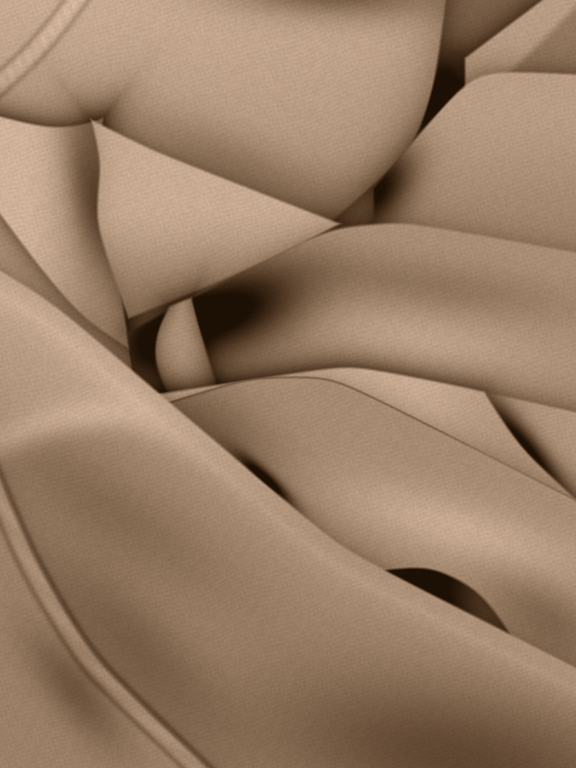
This texture is drawn by a Shadertoy shader. Its source:

```glsl
const float CANVAS_HEIGHT = 7.68; // cloth units, width is 5.76
const float BEND_ROUNDING = .22;
const float EDGE_SOFTNESS = .022;
const float SHADOW_WIDTH = .13;
const float THREAD_DENSITY = 150.;
const float THREAD_DEPTH = .012;
const float GRAIN = .05;
const float MID_TONE = .62;
const float CONTRAST = 1.45;
const vec3 DYE_ABSORPTION = vec3(0, .115, .215);

float hash(vec2 p) {
  return fract(sin(dot(p, vec2(12.9898, 78.233))) * 43758.5453);
}

float noise(vec2 p) {
  vec2 i = floor(p), f = fract(p), e = vec2(1, 0);
  f = f * f * (3. - 2. * f);
  return mix(mix(hash(i), hash(i + e), f.x),
    mix(hash(i + e.yx), hash(i + e.xx), f.x), f.y);
}

// Signed distance to a rounded bent line, positive below it
float edge(vec2 p, vec4 x, vec4 y) {
  vec3 s = (y.yzw - y.xyz) / (x.yzw - x.xyz);
  vec2 bend = s.yz - s.xy, t = p.x - x.yz;
  vec2 r = sqrt(t * t + BEND_ROUNDING * BEND_ROUNDING);
  float height = y.x + s.x * (p.x - x.x) + .5 * dot(bend, t + r);
  float slope = s.x + .5 * dot(bend, 1. + t / r);
  return (p.y - height) / sqrt(1. + slope * slope);
}

float band(float d, float width) {
  d /= width;
  return exp(-d * d);
}

// Soft ellipse (centre, radii) turned by an angle
float spot(vec2 p, vec4 e, float angle) {
  vec2 d = p - e.xy, k = vec2(cos(angle), sin(angle));
  return exp(-dot(vec2(1), pow(abs(vec2(dot(d, k), k.x * d.y - k.y * d.x) / e.zw), vec2(2))));
}

// Lays a fold over the cloth, with a contact shadow around it
void lay(inout float tone, float inside, float foldTone, float shadow) {
  tone *= 1. - shadow * exp(-max(-inside, 0.) / SHADOW_WIDTH);
  tone = mix(tone, foldTone, smoothstep(-EDGE_SOFTNESS, EDGE_SOFTNESS, inside));
}

float hemRelief(float d, float along) {
  float roll = band(d, .08);
  return roll * (.03 + .012 * sin(along * 38. + d * 25.)) - .08 * band(abs(d) - .1, .03);
}

void backSheets(inout float tone, vec2 p) {
  tone = .54 - .36 * spot(p, vec4(4.4, 1, .2, .4), .2);
  float corner = dot(p - vec2(4.65, .58), vec2(.6, .8));
  lay(tone, min(corner, p.x - 4.65), .69 - .1 * smoothstep(5.75, 5.9, p.x + p.y), .3);

  float sheet = -edge(p.yx, vec4(0, .9, 1.5, 2.2), vec4(4.47, 4.36, 4.17, 3.35));
  float seam = edge(p, vec4(0, .3, .6, .85), vec4(.85, .6, .25, -.1));
  float shade = .73 - .035 * p.y - .24 * spot(p, vec4(3.3, -.12, 1.1, .28), .06)
    - .1 * exp(-max(sheet, 0.) / .25) - .08 * spot(p, vec4(2.3, 1.6, 1.3, .3), .4);
  lay(tone, sheet, shade + hemRelief(seam, p.x - p.y), .2);

  float right = edge(p, vec4(3.72, 4.5, 4.75, 5.76), vec4(1.9, .93, .66, .73));
  shade = .69 - .06 * smoothstep(1., 2.3, p.y) - .4 * spot(p, vec4(3.75, 1.9, .5, .28), -.9);
  lay(tone, min(right, p.x - 3.74), shade, .2);
}

void leftFolds(inout float tone, vec2 p) {
  float top = edge(p, vec4(0, .5, .8, 1), vec4(1.18, 1.32, 1.3, 1.22));
  float rim = -edge(p.yx, vec4(1.2, 1.9, 2.7, 3.4), vec4(1.02, .95, 1.17, 1.28));
  float hang = -edge(p, vec4(0, .4, .8, 1.25), vec4(2.15, 2.7, 3.2, 3.48));
  lay(tone, min(top, rim), .69, .2);
  float shade = .75 - .1 * smoothstep(.2, 1., p.x) - .16 * spot(p, vec4(.88, 1.85, .7, .2), 1.4);
  lay(tone, min(min(top, rim), hang), shade, .25);

  // Pointed cone
  float side = edge(p.yx, vec4(1.2, 1.6, 2.2, 3.1), vec4(.92, 1.03, .93, 1.25));
  float crest = edge(p, vec4(.95, 1.5, 2.4, 3.35), vec4(1.22, 1.5, 1.85, 2.22));
  float base = -edge(p, vec4(1.25, 2, 2.7, 3.4), vec4(3.2, 2.9, 2.6, 2.24));
  shade = .73 - .12 * smoothstep(2., 3.1, p.y) - .05 * exp(-max(side, 0.) / .12);
  lay(tone, min(min(side, crest), base), shade, .2);

  // Wide fold with a dark hollow at its left
  float wide = edge(p, vec4(2, 3.3, 4, 5.76), vec4(2.94, 2.26, 2.2, 2.52));
  shade = .65 - .07 * spot(p, vec4(4.3, 2.85, 1.5, .25), .15)
    + .07 * spot(p, vec4(4.2, 3.45, 1.1, .3), .15)
    - .45 * spot(p, vec4(2.2, 3.13, .85, .4), -.3) - .2 * spot(p, vec4(1.4, 3.5, .3, .4), 0.);
  lay(tone, min(wide, -rim), shade, .12);

  // Upright fold inside the hollow
  float left = edge(p.yx, vec4(3, 3.3, 3.6, 3.95), vec4(1.7, 1.5, 1.47, 1.65));
  float right = -edge(p.yx, vec4(3, 3.3, 3.6, 3.85), vec4(1.92, 2, 2.08, 2.17));
  float upright = min(left, right);
  shade = .68 - .16 * exp(-max(upright, 0.) / .1);
  lay(tone, min(upright, -base - .04), shade, .3);
}

void middleFolds(inout float tone, vec2 p) {
  float under = edge(p, vec4(2.1, 3.5, 4.6, 5.76), vec4(3.86, 3.64, 3.86, 4.12));
  lay(tone, under, .67 - .42 * spot(p, vec4(5.25, 4.5, .6, .14), .9), .2);
  float flap = -edge(p.yx, vec4(3.9, 4.2, 4.5, 4.95), vec4(4.82, 5, 5.2, 5.7));
  lay(tone, min(under, flap), .74 - .07 * smoothstep(4., 5.2, p.x), .2);

  // Central fold over a dark pit
  float top = edge(p, vec4(1.75, 2.5, 3.3, 5.76), vec4(4, 3.76, 3.74, 5));
  float bottom = -edge(p, vec4(3.7, 4.3, 4.85, 5.1), vec4(5.7, 5.6, 5.85, 6.28));
  lay(tone, top, .25 + .2 * smoothstep(4.3, 4.9, p.x), 0.);
  float shade = .64 - .1 * spot(p, vec4(2.1, 4.25, .9, .4), .6)
    + .09 * spot(p, vec4(4.6, 5.3, 1.3, .3), .3) - .1 * spot(p, vec4(5.5, 6.2, .7, .3), .6)
    - .42 * spot(p, vec4(2.66, 4.81, .35, .08), .75);
  lay(tone, min(top, bottom), shade, .12);
}

void frontSheet(inout float tone, vec2 p) {
  float top = edge(p, vec4(0, .5, 3.4, 5.76), vec4(2.7, 3, 5.48, 6.68));
  float ridge = edge(p, vec4(0, .6, 1.3, 2), vec4(4.4, 4.15, 4.1, 4.5));
  float shade = .62 + .06 * smoothstep(.3, -.3, ridge)
    + .08 * band(ridge, .17) * smoothstep(2.1, .8, p.x)
    - .07 * spot(p, vec4(1.1, 5.1, 1.5, .4), .6) - .1 * spot(p, vec4(1.3, 6.4, 1.2, .4), .8)
    - .17 * spot(p, vec4(4.6, 7.6, 2, .7), .2) + .06 * exp(-abs(top - .2) / .2);
  lay(tone, top, shade, .14);
  float hem = edge(p, vec4(0, .3, .9, 2.05), vec4(4.85, 5.6, 6.6, 7.68));
  lay(tone, hem, .61 - .12 * spot(p, vec4(.75, 6.9, .7, .25), .9), .12);
  tone += hemRelief(hem - .06, .3 * p.y);
}

void mainImage(out vec4 fragColor, in vec2 fragCoord) {
  vec2 p = vec2(fragCoord.x, iResolution.y - fragCoord.y) * CANVAS_HEIGHT / iResolution.y;
  float tone;
  backSheets(tone, p);
  leftFolds(tone, p);
  middleFolds(tone, p);
  frontSheet(tone, p);
  tone = max(MID_TONE + (tone - MID_TONE) * CONTRAST, .11);

  // Woven threads and grain
  vec2 q = (p + .06 * noise(p * 2.)) * THREAD_DENSITY;
  float weave = sin(dot(q, vec2(.3, .95))) + .6 * sin(dot(q, vec2(.95, -.3)));
  tone *= 1. + THREAD_DEPTH * weave + GRAIN * (noise(p * 45.) - .5);
  vec3 cloth = tone - DYE_ABSORPTION * (1. - exp(-5. * tone));
  fragColor = vec4(clamp(cloth, 0., 1.), 1);
}
```
